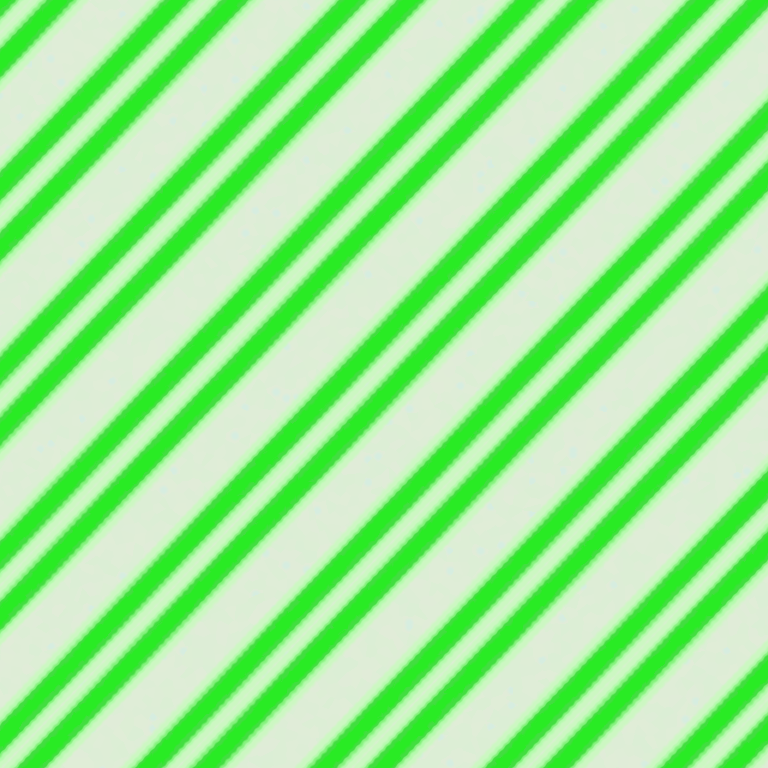
A three.js fragment shader for this pattern:

```glsl
varying vec2 vUv;

vec2 hash2(vec2 p) {
  vec3 q = fract(p.xyx * vec3(0.1031, 0.103, 0.0973));
  q += dot(q, q.yzx + 33.33);
  return fract((q.xx + q.yz) * q.zy);
}

// Cellular noise: distance to the nearest point, and that point's random value
vec2 cellular(vec2 p) {
  vec2 cell = floor(p);
  vec2 nearest = vec2(9.0, 0.0);
  for (int j = -1; j <= 1; j++) {
    for (int i = -1; i <= 1; i++) {
      vec2 id = cell + vec2(float(i), float(j));
      vec2 jitter = hash2(id + 7.0);
      float dist = length(id + jitter - p);
      if (dist < nearest.x) nearest = vec2(dist, jitter.x);
    }
  }
  return nearest;
}

// Distance to the closer stripe of a pair, in units of the repeat
float stripePair(float across) {
  float fromMiddle = abs(fract(across - 0.178 + 0.5) - 0.5);
  return abs(fromMiddle - 0.1645);
}

void main() {
  // Slightly stepped diagonals
  vec2 lattice = sin(vUv * 402.0);
  float across = 4.384 * vUv.x + 4.167 * (1.0 - vUv.y);
  float d = stripePair(across) + 0.006 * lattice.x * lattice.y;

  // Pale ground with faint bluish flecks
  vec2 grain = cellular(vUv * 75.0);
  vec3 ground = vec3(0.87, 0.93, 0.84) + 0.025 * (grain.y - 0.5) * vec3(1.0, -0.3, 0.6);
  float fleck = step(0.94, grain.y) * (1.0 - smoothstep(0.15, 0.6, grain.x));
  ground = mix(ground, vec3(0.82, 0.93, 0.89), 0.7 * fleck);

  // Green core, duller rim, then a soft pale halo
  float rim = smoothstep(0.035, 0.06, d + 0.02 * (grain.y - 0.5));
  vec3 color = mix(vec3(0.16, 0.92, 0.14), vec3(0.26, 0.87, 0.25), rim);
  color = mix(color, vec3(0.52, 0.95, 0.49), smoothstep(0.068, 0.086, d));
  color = mix(color, vec3(0.71, 0.98, 0.68), smoothstep(0.086, 0.108, d));
  color = mix(color, vec3(0.80, 0.97, 0.76), smoothstep(0.108, 0.132, d));
  color = mix(color, ground, smoothstep(0.145, 0.18, d));

  gl_FragColor = vec4(color, 1.0);
}
```
